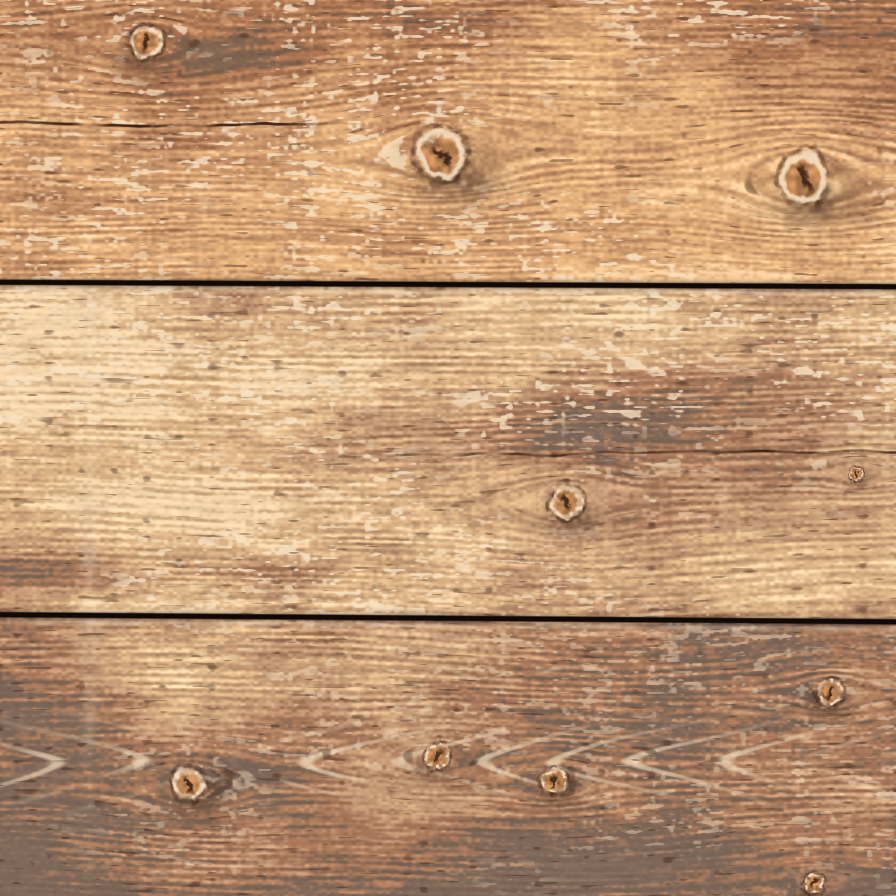
Reproduce this texture procedurally as a WebGL 2 fragment shader.

```glsl
#version 300 es
precision highp float;
// Three weathered horizontal boards split by two dark gaps.
// Stretched noise makes grain that flows around knots; stains, scuffs,
// cracks and arched rings lie over a five-step wood ramp.
uniform vec2 u_resolution;
out vec4 fragColor;

const vec3 WOOD[5] = vec3[](vec3(0.50, 0.41, 0.35), vec3(0.66, 0.47, 0.35),
  vec3(0.77, 0.60, 0.46), vec3(0.87, 0.71, 0.53), vec3(0.94, 0.82, 0.66));
const vec3 SCUFF = vec3(0.97, 0.89, 0.77);
const vec3 CORE = vec3(0.78, 0.54, 0.34);
const vec3 DARK = vec3(0.20, 0.11, 0.07);
const vec3 GAP = vec3(0.06, 0.04, 0.03);
const vec2 UPPER_SEAM = vec2(0.685, -0.005);  // height at left, slope
const vec2 LOWER_SEAM = vec2(0.314, -0.008);
const float SEAM_HALF = 0.0029;
const float GRAIN_LINES = 680.0;
const vec2 ARCH = vec2(0.22, 0.15);
const float ARCH_COUNT = 11.0;
const vec3 KNOTS[10] = vec3[](  // centre x, centre y, radius
  vec3(0.163, 0.954, 0.019), vec3(0.491, 0.827, 0.028), vec3(0.897, 0.802, 0.028),
  vec3(0.632, 0.440, 0.019), vec3(0.956, 0.471, 0.008), vec3(0.211, 0.125, 0.019),
  vec3(0.488, 0.156, 0.014), vec3(0.618, 0.128, 0.015), vec3(0.926, 0.227, 0.015),
  vec3(0.908, 0.014, 0.012));

float hash(vec2 p) { return fract(sin(dot(p, vec2(127.1, 311.7))) * 43758.55); }

float noise(vec2 p) {
  vec2 i = floor(p), f = fract(p);
  f = f * f * (3.0 - 2.0 * f);
  return mix(mix(hash(i), hash(i + vec2(1, 0)), f.x),
             mix(hash(i + vec2(0, 1)), hash(i + vec2(1, 1)), f.x), f.y);
}
float noise(vec2 p, float x, float y) { return noise(p * vec2(x, y)); }

float fbm(vec2 p) {
  float sum = 0.0, amp = 0.5;
  for (int i = 0; i < 5; i++, amp *= 0.5) {
    sum += amp * noise(p);
    p = p * 2.03 + 17.3;
  }
  return sum;
}

// Soft elliptical spot
float spot(vec2 p, float x, float y, float w, float h) {
  vec2 d = (p - vec2(x, y)) / vec2(w, h);
  return exp(-dot(d, d));
}

// Soft line where x is near zero
float line(float x, float inner, float outer) { return 1.0 - smoothstep(inner, outer, abs(x)); }

vec3 woodRamp(float t) {
  vec3 c = WOOD[0];
  for (int i = 1; i < 5; i++) c = mix(c, WOOD[i], smoothstep(0.0, 0.24, t + 0.17 - 0.215 * float(i)));
  return c;
}

// Grain height, bent around knots like a stream around stones
float grainHeight(vec2 p) {
  float g = p.y + 0.016 * noise(p, 3.0, 7.0);
  for (int i = 0; i < 10; i++) {
    vec2 d = p - KNOTS[i].xy, q = d * vec2(0.5, 1.0);
    float r2 = KNOTS[i].z * KNOTS[i].z;
    g -= 2.0 * d.y * r2 / (dot(q, q) + r2);
  }
  return g;
}

// Broad light and dark of each board
float boardTone(vec2 p, float board) {
  if (board > 1.5) return 1.42 - p.y - 0.35 * spot(p, 0.24, 0.935, 0.08, 0.03);
  if (board > 0.5) return 0.65 + 0.22 * spot(p, 0.05, 0.58, 0.3, 0.09)
    - 0.42 * spot(p, 0.68, 0.53, 0.25, 0.055) - 0.32 * spot(p, 0.12, 0.36, 0.2, 0.018)
    - 0.3 * spot(p, 0.25, 0.67, 0.06, 0.03);
  return 0.07 + 1.05 * p.y + 0.25 * spot(p, 0.2, 0.25, 0.1, 0.035)
    + 0.22 * spot(p, 0.25, 0.03, 0.12, 0.05);
}

// Thin wandering crack
float crack(vec2 p, float height, float x, float halfLength) {
  float y = height + 0.016 * (fbm(vec2(p.x * 7.0, height * 40.0)) - 0.5);
  return line(p.x - x, halfLength - 0.1, halfLength) * line(p.y - y, 0.0004, 0.0024) * noise(p, 40.0, 9.0);
}

vec3 addKnot(vec3 c, vec2 p, vec3 knot) {
  vec2 d = (p - knot.xy) / knot.z, seed = knot.xy * 90.0;
  float r = length(d) + 0.6 * (fbm(d * 1.7 + seed) - 0.5);
  float rough = noise(d * 4.0 + seed), lean = hash(seed) - 0.5;
  c = mix(c, WOOD[1] * 0.65, 0.7 * spot(d, lean * 1.6, -1.0, 1.5, 1.0) * (0.5 + rough));
  c = mix(c, CORE * (0.7 + 0.5 * rough), 0.9 * line(r, 0.65, 0.95));
  float rim = mix(smoothstep(0.3, 0.8, rough), 0.85, smoothstep(0.01, 0.027, knot.z));
  c = mix(c, SCUFF, rim * line(r - 0.82, 0.03, 0.22));
  c = mix(c, DARK, 0.6 * rough * line(r - 1.1, 0.03, 0.18));
  float split = d.x * 0.7 + d.y * lean + 0.7 * (fbm(d * 2.5 + seed) - 0.5);
  return mix(c, DARK, 0.85 * line(split, 0.04, 0.2) * line(r, 0.3, 0.7));
}

void main() {
  vec2 p = gl_FragCoord.xy / u_resolution;
  float upper = p.y - UPPER_SEAM.x - UPPER_SEAM.y * p.x;
  float lower = p.y - LOWER_SEAM.x - LOWER_SEAM.y * p.x;
  float board = step(0.0, upper) + step(0.0, lower);

  // Grain and stains
  vec2 g = vec2(p.x, grainHeight(p) + board * 3.7);
  float rows = sin(g.y * GRAIN_LINES + 7.0 * noise(g, 3.0, 40.0)) * noise(g, 9.0, 45.0);
  float fibers = noise(g, 30.0, 300.0) - 0.5;
  float grit = noise(p, 210.0, 290.0) - 0.5;
  float stains = fbm(g * vec2(4.5, 14.0)) + 0.4 * fbm(p * 9.0) - 0.67;
  float tone = boardTone(p, board) + 0.85 * stains + 0.13 * rows + 0.24 * fibers + 0.2 * grit;
  vec3 c = woodRamp(tone) * (1.0 + 0.06 * rows + 0.1 * fibers + 0.08 * grit);
  if (board > 1.5) c *= vec3(1.02, 0.97, 0.91);

  // Arched rings of the lowest board
  float dy = p.y - ARCH.y - 0.008 * (noise(p, 8.0, 20.0) - 0.5);
  float arch = abs(p.x - ARCH.x) - 3.8 * sqrt(dy * dy + 0.00006) + 0.05 * noise(p, 6.0, 12.0);
  float ring = line(fract(arch * ARCH_COUNT) - 0.5, 0.03, 0.15) * exp(-dy * dy / 0.0012);
  if (board < 0.5) c = mix(c, SCUFF, 0.65 * ring * smoothstep(0.1, 0.6, noise(p, 14.0, 40.0)));

  // Broken scuffs, a pale drip and dark pores
  float worn = smoothstep(0.35, 0.62, fbm(p * vec2(5.0, 11.0) + 4.0)) * (board < 0.5 ? 0.5 : 1.0);
  float scuffs = smoothstep(0.72, 0.86, noise(g + 0.7, 42.0, 190.0) + 0.25 * grit);
  scuffs = max(scuffs, smoothstep(0.76, 0.92, noise(p, 100.0, 220.0)));
  c = mix(c, SCUFF, 0.8 * scuffs * worn);
  c = mix(c, SCUFF, 0.5 * spot(p, 0.1, 0.4, 0.01, 0.22) * noise(p, 120.0, 40.0));
  c = mix(c, DARK, 0.4 * smoothstep(0.82, 0.97, noise(g, 55.0, 240.0)));

  // Cracks and knots
  float cracks = crack(p, 0.862, 0.15, 0.27) + crack(p, 0.495, 0.75, 0.35);
  c = mix(c, DARK, min(cracks * 1.3, 0.9));
  for (int i = 0; i < 10; i++) c = addKnot(c, p, KNOTS[i]);

  // Gaps with shaded and worn edges
  float side = abs(upper) < abs(lower) ? upper : lower;
  c = mix(c, SCUFF, 0.6 * line(side + 0.008, 0.0, 0.005) * noise(p, 40.0, 5.0));
  c = mix(c, DARK, 0.5 * exp(-side * side / 0.00003));
  float soft = max(0.001, 1.0 / u_resolution.y);
  fragColor = vec4(mix(c, GAP, line(side, SEAM_HALF - soft, SEAM_HALF + soft)), 1.0);
}
```
